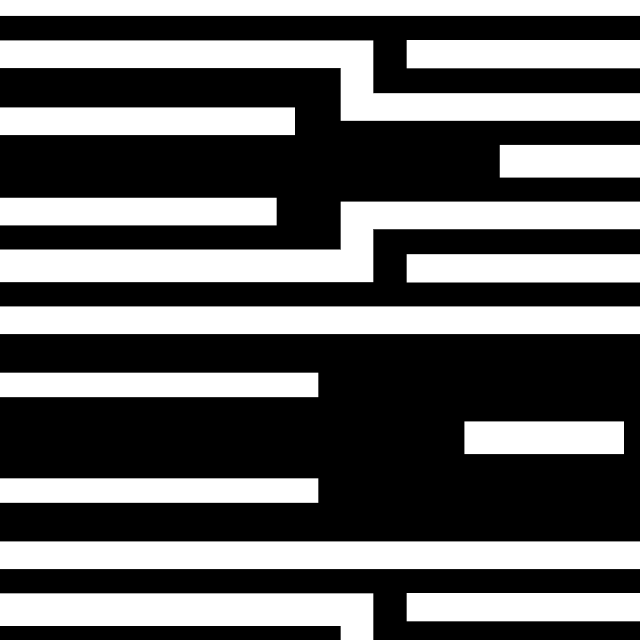
This pattern is drawn by a WebGL 2 fragment shader. Its source:

```glsl
#version 300 es
precision highp float;
// White bars and stepped bands on black, like an angular maze.
// Each bar is a box with exact pixel coverage; the lower field is folded
// about a horizontal axis, the upper field is laid out around its own axis.

uniform vec2 u_resolution;
out vec4 outColor;

const float GRID = 768.0;         // layout units across the canvas, y down
const float FAR = 900.0;          // beyond either side of the canvas
const float UPPER_AXIS = 193.5;
const float LOWER_AXIS = 525.3;
const float THIN = 14.7;          // half heights of the bars
const float MEDIUM = 16.6;
const float THICK = 19.6;
const float RISER_LEFT = 408.8;
const float RISER_RIGHT = 448.0;
const float STUB_LEFT = 488.0;
const vec3 INK = vec3(0.0);
const vec3 PAPER = vec3(1.0);

vec2 pixelSize;

// Share of the pixel at p covered by the box from lo to hi.
float box(vec2 p, vec2 lo, vec2 hi) {
    vec2 cover = (min(p + 0.5 * pixelSize, hi) - max(p - 0.5 * pixelSize, lo)) / pixelSize;
    cover = clamp(cover, 0.0, 1.0);
    return cover.x * cover.y;
}

// Horizontal bar between two x values, centred on a row.
float bar(vec2 p, float left, float right, float row, float halfHeight) {
    return box(p, vec2(left, row - halfHeight), vec2(right, row + halfHeight));
}

// Left arm and right arm on different rows, joined by a riser.
float stepBand(vec2 p, float leftRow, float leftHalf, float rightRow) {
    float top = min(leftRow - leftHalf, rightRow - MEDIUM);
    float bottom = max(leftRow + leftHalf, rightRow + MEDIUM);
    float arms = max(bar(p, -FAR, RISER_RIGHT, leftRow, leftHalf),
                     bar(p, RISER_LEFT, FAR, rightRow, MEDIUM));
    return max(arms, box(p, vec2(RISER_LEFT, top), vec2(RISER_RIGHT, bottom)));
}

// Rails, bars and steps mirrored about the lower axis.
float lowerField(vec2 p) {
    vec2 q = vec2(p.x, abs(p.y - LOWER_AXIS));
    float c = bar(q, 557.3, 748.8, 0.0, THICK);
    c = max(c, bar(q, -FAR, 382.0, 63.4, THIN));
    c = max(c, bar(q, -FAR, FAR, 141.0, MEDIUM));
    c = max(c, bar(q, STUB_LEFT, FAR, 203.3, 17.0));
    return max(c, stepBand(q, 206.3, THICK, 266.8));
}

// Top rail, upper step and the bars around the upper axis.
float upperField(vec2 p) {
    vec2 q = vec2(p.x, p.y - UPPER_AXIS);
    float c = bar(q, 599.7, FAR, 0.0, THICK);
    c = max(c, bar(q, -FAR, 354.0, -48.0, MEDIUM));
    c = max(c, bar(q, -FAR, 332.0, 60.4, MEDIUM));
    c = max(c, bar(q, STUB_LEFT, FAR, -128.5, 17.0));
    c = max(c, bar(q, -FAR, FAR, -191.0, MEDIUM));
    return max(c, stepBand(q, -128.4, MEDIUM, -65.1));
}

void main() {
    pixelSize = GRID / u_resolution;
    vec2 p = gl_FragCoord.xy * pixelSize;
    p.y = GRID - p.y;
    float cover = max(upperField(p), lowerField(p));
    outColor = vec4(mix(INK, PAPER, cover), 1.0);
}
```
